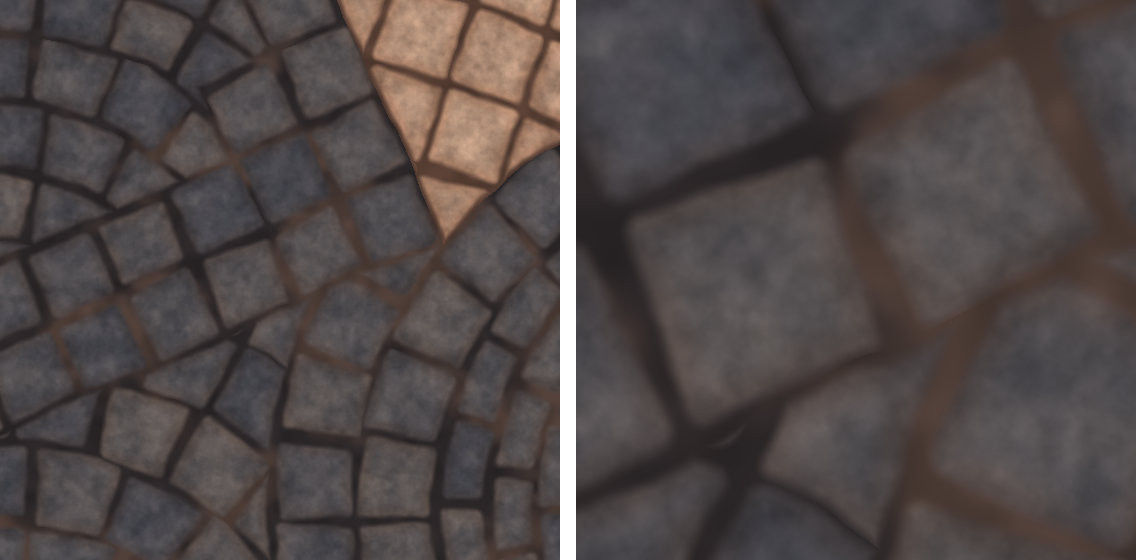
Left: the whole. Right: its middle third, enlarged.
Reproduce this texture procedurally as a Shadertoy shader.

```glsl
// Worn cobblestone paving: a diagonal band, curved fans and a corner of tan setts.

struct Stone { float dist; vec2 id; };

float hash(vec2 p) {
    vec3 v = fract(vec3(p.xyx) * 0.1031);
    v += dot(v, v.yzx + 33.33);
    return fract((v.x + v.y) * v.z);
}

float noise(vec2 p) {
    vec2 i = floor(p), f = fract(p);
    f = f * f * (3.0 - 2.0 * f);
    return mix(mix(hash(i), hash(i + vec2(1, 0)), f.x),
               mix(hash(i + vec2(0, 1)), hash(i + vec2(1, 1)), f.x), f.y);
}

float fbm(vec2 p) {
    float sum = 0.0, amp = 0.5;
    for (int i = 0; i < 4; i++) {
        sum += amp * noise(p);
        p = mat2(1.6, 1.2, -1.2, 1.6) * p + 7.3;
        amp *= 0.5;
    }
    return sum / 0.9375;
}

vec2 rotate(vec2 p, float a) {
    return vec2(cos(a) * p.x + sin(a) * p.y, cos(a) * p.y - sin(a) * p.x);
}

// One slightly tilted, rounded block inside its grid cell
Stone block(vec2 grid, vec2 size, float seed) {
    vec2 id = floor(grid) + 50.0 + seed * 17.0;
    vec2 jitter = vec2(hash(id + 3.1), hash(id + 8.7));
    vec2 local = (fract(grid) - 0.5) * size + (jitter - 0.5) * 0.008;
    local = rotate(local, (hash(id + 5.3) - 0.5) * 0.15);
    vec2 halfSize = 0.5 * size - 0.005 - 0.006 * jitter.yx;
    vec2 e = abs(local) - halfSize + 0.010;
    return Stone(length(max(e, 0.0)) + min(max(e.x, e.y), 0.0) - 0.010, id);
}

// Concentric rings of blocks, each ring shifted along its arc
Stone fan(vec2 v, float firstRadius, float pitch, float width, float seed) {
    float r = length(v);
    float ring = floor((r - firstRadius) / pitch);
    float middle = firstRadius + (ring + 0.5) * pitch;
    float along = atan(v.x, v.y) * middle / width + hash(vec2(ring + 40.0, seed));
    return block(vec2(along, (r - firstRadius) / pitch), vec2(width * r / middle, pitch), seed);
}

void mainImage(out vec4 fragColor, in vec2 fragCoord) {
    vec2 uv = fragCoord / iResolution.y;
    vec2 p = uv + 0.012 * (vec2(noise(uv * 8.0), noise(uv * 8.0 + 31.0)) - 0.5)
                + 0.005 * (vec2(noise(uv * 34.0), noise(uv * 34.0 + 57.0)) - 0.5);

    // Band coordinates in stones, and signed distances to the bordering regions
    vec2 band = rotate(p - vec2(0.039, 0.245), 0.413) / 0.14;
    vec2 rightArc = p - vec2(1.406, 0.089);
    float arcRadius = length(rightArc);
    float upperFan = max(min(band.y - 2.0, 3.84 - band.x), min(band.y - 3.0, 4.84 - band.x));
    float outside = max(-band.y, band.x - 5.84);
    float border = 1.0;
    bool tan_ = false;
    Stone stone;

    if (outside > 0.0) {
        border = outside * 0.14;
        if (band.x > 5.84 && arcRadius > 0.773) {
            tan_ = true;
            border = min(border, arcRadius - 0.773);
            stone = block(rotate(p - vec2(0.794, 0.846), -0.30) / 0.148, vec2(0.148), 1.0);
        } else if (arcRadius < 0.625) {
            stone = fan(rightArc, 0.625, 0.088, 0.145, 2.0);
        } else if (arcRadius < 0.921) {
            stone = fan(rightArc, 0.625, 0.148, 0.145, 3.0);
        } else {
            border = min(border, arcRadius - 0.921);
            stone = fan(p - vec2(0.0, -0.432), 0.642, 0.143, 0.152, 4.0);
        }
    } else if (upperFan > 0.0) {
        border = upperFan * 0.14;
        stone = fan(p - vec2(0.0, 0.349), 0.466, 0.123, 0.138, 5.0);
    } else {
        stone = block(band - vec2(0.84, 0.0), vec2(0.14), 6.0);
    }
    float d = max(stone.dist, 0.007 - border);

    // Joints: dark gaps with patches of brown sand
    float sand = smoothstep(0.42, 0.68, fbm(uv * 7.0 + 12.0));
    vec3 joint = mix(vec3(0.165, 0.145, 0.150), vec3(0.30, 0.235, 0.21), sand);
    if (tan_) joint = vec3(0.33, 0.235, 0.195);
    joint *= 0.88 + 0.24 * noise(uv * 45.0);

    // Stone faces: blue-grey to warm grey, mottled and dusty at the rim
    float tone = hash(stone.id + 2.4);
    float mottle = fbm(uv * 26.0 + tone * 9.0) - 0.5;
    float grain = fbm(uv * 75.0) - 0.5;
    float warmth = clamp(tone * 0.7 + 0.15 + mottle * 0.8, 0.0, 1.0);
    vec3 face = mix(vec3(0.255, 0.258, 0.290), vec3(0.365, 0.335, 0.325), warmth);
    if (tan_) face = mix(vec3(0.63, 0.50, 0.42), vec3(0.70, 0.57, 0.48), warmth);
    face *= 1.0 + 0.28 * mottle + 0.30 * grain;
    float rim = smoothstep(-0.028, 0.0, d);
    face *= mix(vec3(1.03), vec3(0.96, 0.90, 0.86), rim);

    vec3 color = mix(face, joint, smoothstep(-0.006, 0.006, d));
    fragColor = vec4(color, 1.0);
}
```
